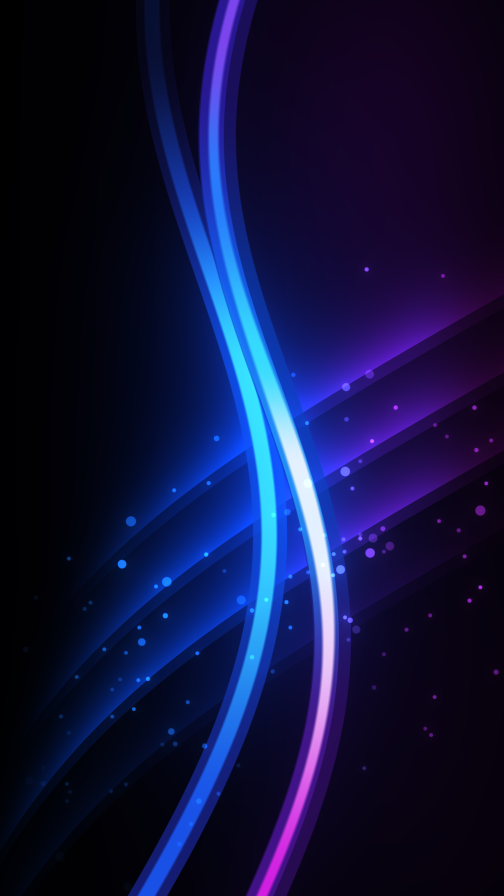
This background is drawn by a Shadertoy shader. Its source:

```glsl
const vec3 NIGHT = vec3(0.008, 0.004, 0.022);
const vec3 HAZE_PLUM = vec3(0.075, 0.005, 0.11);
const vec3 HAZE_BLUE = vec3(0.01, 0.07, 0.32);
const vec3 BLUE = vec3(0.06, 0.33, 0.98);
const vec3 DEEP_BLUE = vec3(0.02, 0.20, 0.66);
const vec3 CYAN = vec3(0.22, 0.88, 1.0);
const vec3 WHITE = vec3(0.93, 0.96, 1.0);
const vec3 VIOLET = vec3(0.50, 0.28, 0.95);
const vec3 PURPLE = vec3(0.33, 0.09, 0.68);
const vec3 INDIGO = vec3(0.17, 0.10, 0.62);
const vec3 MAGENTA = vec3(0.85, 0.12, 0.90);
const float SHEET_GAP = 0.087;
const float SHEET_GLOW = 0.042;
const float SHEET_RIM = 0.015;
const int DOT_COUNT = 120;
const float WIDTH = 0.5625; // canvas width when the height is 1

float hash(float n) { return fract(sin(n * 127.1) * 43758.5453); }

// Filled strip around distance zero
float strip(float d, float halfWidth, float soft) {
    return 1.0 - smoothstep(halfWidth - soft, halfWidth + soft, abs(d));
}

// Signed distance to an upright S curve; shape = centre x, amplitude, middle y, quarter wave
float ribbonDistance(vec2 p, vec4 shape, float tail) {
    float t = (shape.z - p.y) / shape.w;
    float x = shape.x + shape.y * sin(1.5708 * t) - tail * t * t * t * t * t;
    float slope = 1.5708 * shape.y / shape.w * cos(1.5708 * t) - 5.0 * tail * t * t * t * t / shape.w;
    return (p.x - x) / sqrt(1.0 + slope * slope);
}

// Dark backdrop with soft colour clouds
vec3 backdrop(vec2 p) {
    vec2 plum = (p - vec2(0.43, 0.84)) / vec2(0.15, 0.26);
    vec2 low = (p - vec2(0.47, 0.20)) / vec2(0.17, 0.28);
    vec2 blue = (p - vec2(0.29, 0.48)) / vec2(0.14, 0.32);
    return NIGHT * smoothstep(-0.1, 0.3, p.x)
        + HAZE_PLUM * (exp(-dot(plum, plum)) + 0.35 * exp(-dot(low, low)))
        + HAZE_BLUE * 0.65 * exp(-dot(blue, blue));
}

float arcHeight(float x) { return 0.19 + 0.55 * x - 0.14 * exp(-x / 0.13); }

// Sheets of light, brightest just above each curved edge
vec3 sheets(vec2 p, float px) {
    vec3 tint = mix(DEEP_BLUE, PURPLE, smoothstep(0.27, 0.44, p.x));
    tint = mix(tint, vec3(0.36, 0.03, 0.38), smoothstep(0.46, WIDTH, p.x));
    vec3 sum = vec3(0.0);
    for (int i = 0; i < 4; i++) {
        float level = 2.0 - float(i);
        float d = p.y - arcHeight(p.x) - level * SHEET_GAP;
        float above = smoothstep(-px, px, d);
        float rim = smoothstep(-px, px, d + SHEET_RIM) * (1.0 - above);
        float start = 0.05 * level - 0.05;
        float fade = smoothstep(start, start + 0.22, p.x) * (1.0 - 0.65 * smoothstep(0.44, WIDTH, p.x));
        float power = i == 3 ? 0.18 : 0.85;
        sum += tint * fade * power * (above * exp(-max(d, 0.0) / SHEET_GLOW) + 0.28 * rim);
    }
    return sum;
}

// Scattered round lights along the sheets
vec3 dots(vec2 p, float px) {
    vec3 sum = vec3(0.0);
    for (int i = 0; i < DOT_COUNT; i++) {
        float n = float(i) + 1.0;
        float x = WIDTH * hash(n);
        float spread = hash(n + 200.3) + hash(n + 400.7) - 1.0;
        vec2 centre = vec2(x, arcHeight(x) + 0.01 + 0.34 * spread);
        float radius = mix(0.0021, 0.0062, pow(hash(n + 600.1), 9.0));
        float d = length(p - centre);
        float glow = hash(n + 800.9);
        float power = mix(0.25, 1.0, glow) * smoothstep(-0.05, 0.35, centre.y) * smoothstep(0.0, 0.16, x);
        vec3 tint = mix(vec3(0.10, 0.48, 1.0), vec3(0.72, 0.18, 0.92), smoothstep(0.33, 0.46, x));
        sum += tint * power * (1.0 - smoothstep(radius - px, radius + px, d));
        sum += tint * power * 0.12 * exp(-d / (2.0 * radius));
    }
    return sum;
}

void mainImage(out vec4 fragColor, in vec2 fragCoord) {
    vec2 p = fragCoord / iResolution.y;
    p.x *= WIDTH * iResolution.y / iResolution.x;
    float px = 0.8 / iResolution.y;
    float y = p.y;
    vec3 color = backdrop(p) + sheets(p, px);

    // Dimmer left ribbon
    float left = ribbonDistance(p, vec4(0.235, 0.066, 0.6975, 0.30), 0.00058);
    float leftPower = mix(1.0, 0.13, smoothstep(0.62, 0.95, y));
    float middle = smoothstep(0.08, 0.42, y) * (1.0 - smoothstep(0.58, 0.80, y));
    vec3 leftCore = mix(vec3(0.10, 0.34, 0.95), CYAN, middle);
    color += BLUE * 0.28 * middle * exp(-abs(left) / 0.035);
    color = mix(color, mix(INDIGO * 0.7, BLUE * 0.85, 0.35 + 0.65 * middle), 0.75 * leftPower * strip(left - 0.001, 0.019, px));
    color = mix(color, leftCore, 0.9 * leftPower * strip(left, 0.0085, px + 0.001));

    // Bright right ribbon, tinted along its height
    float right = ribbonDistance(p, vec4(0.3025, 0.0645, 0.567, 0.283), 0.0003);
    float heat = exp(-pow((y - 0.48) / 0.17, 2.0));
    vec3 edge = mix(PURPLE * 0.85, BLUE, smoothstep(0.18, 0.48, y));
    edge = mix(edge, INDIGO, smoothstep(0.64, 0.92, y));
    vec3 core = mix(MAGENTA, vec3(0.96, 0.86, 1.0), smoothstep(0.0, 0.31, y));
    core = mix(core, WHITE, smoothstep(0.28, 0.38, y));
    core = mix(core, CYAN, smoothstep(0.48, 0.60, y));
    core = mix(core, vec3(0.16, 0.50, 1.0), smoothstep(0.60, 0.78, y));
    core = mix(core, VIOLET, smoothstep(0.79, 0.96, y));
    color += edge * (0.12 + 0.35 * heat) * exp(-abs(right) / 0.035);
    color = mix(color, edge * 0.75, 0.65 * strip(right - 0.004, 0.021, px));
    color = mix(color, mix(edge, CYAN, 0.55 * heat), 0.8 * strip(right + 0.002, 0.0135, px));
    color = mix(color, core, 0.95 * strip(right, 0.0055 + 0.004 * heat, px + 0.0015));

    color += dots(p, px);
    fragColor = vec4(clamp(color, 0.0, 1.0), 1.0);
}
```
